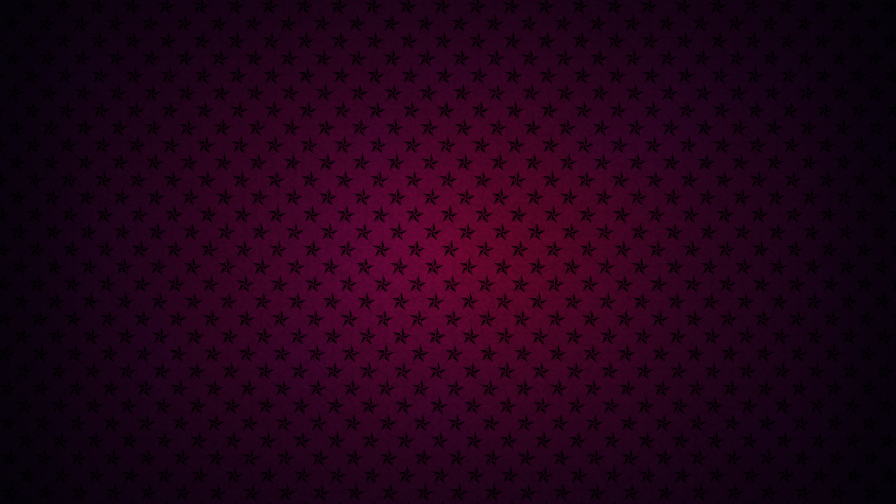
Write a WebGL 2 fragment shader that draws this pattern.

```glsl
#version 300 es
precision highp float;

uniform vec2 u_resolution;
out vec4 fragColor;

const float PI = 3.14159265;
const vec2 REPEATS = vec2(26.0, 29.0);
const float ROW_SHIFT = 14.0 / 29.0; // near half a cell, whole after all rows
const vec2 LATTICE_ORIGIN = vec2(0.0026, 0.0045);
const float STAR_RADIUS = 0.0188;
const float STAR_TILT = 0.12;

float hash(vec2 p) {
    return fract(sin(dot(p, vec2(127.1, 311.7))) * 43758.5453);
}

// Value noise that wraps after a whole number of cells
float wrapNoise(vec2 uv, vec2 cells) {
    vec2 p = uv * cells;
    vec2 i = floor(p);
    vec2 f = fract(p);
    f = f * f * (3.0 - 2.0 * f);
    vec2 lo = mod(i, cells);
    vec2 hi = mod(i + 1.0, cells);
    float bottom = mix(hash(lo), hash(vec2(hi.x, lo.y)), f.x);
    float top = mix(hash(vec2(lo.x, hi.y)), hash(hi), f.x);
    return mix(bottom, top, f.y);
}

vec2 rotate(vec2 p, float angle) {
    float c = cos(angle);
    float s = sin(angle);
    return vec2(c * p.x + s * p.y, c * p.y - s * p.x);
}

// Staggered lattice: offset from the nearest star, in canvas heights
vec2 latticeOffset(vec2 uv, float aspect) {
    vec2 p = (uv - 0.5 - LATTICE_ORIGIN) * REPEATS;
    p.y -= 0.06; // room for the long upper arm
    float row = floor(p.y + 0.5);
    p.x -= row * ROW_SHIFT;
    vec2 local = fract(p + 0.5) - 0.5;
    local.y += 0.06;
    return local / REPEATS * vec2(aspect, 1.0);
}

// Five-pointed star: x = signed side of the arm, y = distance to the rim
vec2 starFacet(vec2 p, float radius) {
    float sector = 2.0 * PI / 5.0;
    float angle = mod(atan(p.x, p.y) + 0.5 * sector, sector) - 0.5 * sector;
    vec2 q = length(p) * vec2(sin(angle), cos(angle));
    vec2 tip = vec2(0.0, radius);
    vec2 notch = 0.44 * radius * vec2(sin(0.5 * sector), cos(0.5 * sector));
    vec2 edge = normalize(notch - tip);
    float rim = dot(vec2(abs(q.x), q.y) - tip, vec2(-edge.y, edge.x));
    return vec2(q.x, rim);
}

// Wine glow fading to near black at the sides
vec3 glowColor(vec2 uv, float aspect) {
    vec2 p = (uv - 0.5) * vec2(aspect, 1.0);
    float r = length(p / vec2(1.3, 1.0));
    float red = 0.40 * exp(-pow(r / 0.44, 1.4));
    red *= 1.0 - 0.35 * smoothstep(0.38, 0.5, abs(uv.x - 0.5));
    red *= 0.96 + 0.08 * wrapNoise(uv, vec2(9.0, 5.0));

    // Magenta left of the middle, crimson right of it, violet patches
    float hueSide = sin(2.0 * PI * (uv.x - 0.5)) * exp(-25.0 * r * r);
    float violet = smoothstep(0.55, 1.0, wrapNoise(uv, vec2(12.0, 7.0)));
    float blue = 0.305 * pow(red, 0.55);
    blue *= 1.0 - 0.4 * hueSide + 0.12 * violet;
    return vec3(red, 0.006 + 0.035 * red, blue);
}

void main() {
    vec2 uv = gl_FragCoord.xy / u_resolution;
    float aspect = u_resolution.x / u_resolution.y;
    float soft = 0.6 / u_resolution.y;

    vec3 color = glowColor(uv, aspect);

    // Fine cloth grain
    float grain = wrapNoise(uv, vec2(384.0, 216.0));
    color *= 0.9 + 0.22 * grain;

    // Stars with one dark and one faint facet per arm, ringed by a dark rim
    vec2 p = rotate(latticeOffset(uv, aspect), -STAR_TILT);
    vec2 facet = starFacet(p, STAR_RADIUS);
    float inside = 1.0 - smoothstep(-soft, soft, facet.y);
    float rimLine = 1.0 - smoothstep(0.0004, 0.0004 + 2.0 * soft, abs(facet.y));
    float darkSide = smoothstep(-soft, soft, facet.x);
    float wear = wrapNoise(uv, vec2(130.0, 87.0));
    float shade = mix(0.78, 0.08, darkSide) + 0.1 * wear;
    color *= mix(1.0, shade, inside) * (1.0 - 0.3 * rimLine * inside);

    fragColor = vec4(color, 1.0);
}
```
